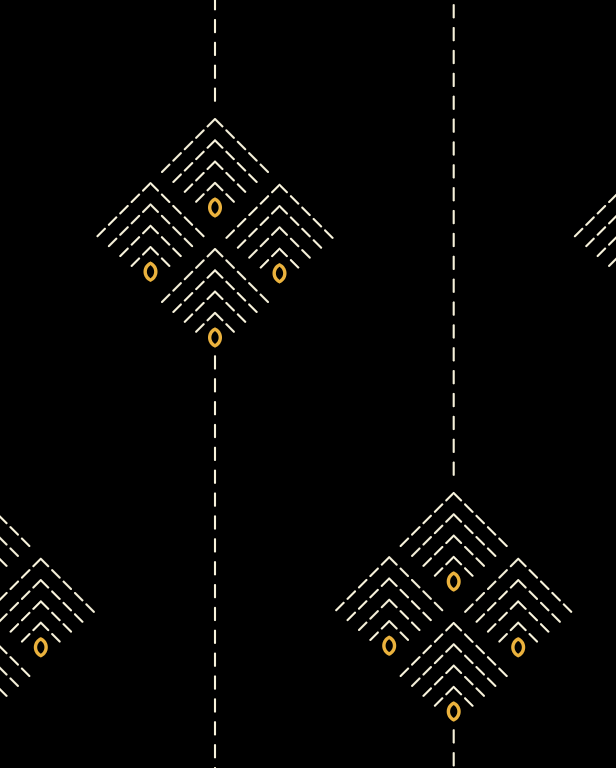
A WebGL 1 fragment shader for this pattern:

```glsl
precision highp float;
// Half-drop repeat of dashed chevron diamonds with golden eyes, joined by dashed vertical threads.

uniform vec2 u_resolution;

// Lengths are in design units: the canvas is UNITS tall.
#define UNITS 768.0
#define COLUMN_STEP 238.7
#define ROW_STEP 748.0
#define FIRST_APEX vec2(215.0, 119.0)
#define CHEVRON_GAP 21.3
#define ARM_DASH vec2(11.4, 7.4)
#define THREAD_DASH vec2(22.87, 12.2)
#define STROKE 2.1
#define EYE_STROKE 3.4
#define CREAM vec3(0.97, 0.95, 0.86)
#define GOLD vec3(0.92, 0.70, 0.24)

// Distance to a row of dashes along x; dash = (period, length).
float dashRow(vec2 p, vec2 dash, float lastIndex) {
    float gap = dash.x - dash.y;
    float index = clamp(floor((p.x + 0.5 * gap) / dash.x), 0.0, lastIndex);
    float centre = index * dash.x + 0.5 * dash.y;
    float along = max(abs(p.x - centre) - 0.5 * dash.y, 0.0);
    return length(vec2(along, p.y));
}

// Four nested chevrons, each one dash shorter than the one above.
float chevrons(vec2 p) {
    float nearest = UNITS;
    for (int i = 0; i < 4; i++) {
        float k = float(i);
        vec2 q = vec2(abs(p.x), p.y - k * CHEVRON_GAP);
        vec2 arm = vec2(q.x + q.y, q.y - q.x) * 0.70711;
        nearest = min(nearest, dashRow(arm, ARM_DASH * 1.41421, 4.0 - k));
    }
    return nearest - 0.5 * STROKE;
}

// Outline of a pointed oval, from two overlapping circles.
float eye(vec2 p) {
    float lens = length(vec2(abs(p.x) + 3.85, p.y)) - 9.15;
    return abs(lens) - 0.5 * EYE_STROKE;
}

// x: cream distance, y: gold distance, for one quarter of the motif.
vec2 quarter(vec2 p) {
    return vec2(chevrons(p), eye(p - vec2(0.0, 88.5)));
}

float coverage(float d, float pixel) {
    return clamp(0.5 - d / pixel, 0.0, 1.0);
}

void main() {
    float pixel = UNITS / u_resolution.y;
    vec2 p = vec2(gl_FragCoord.x, u_resolution.y - gl_FragCoord.y) * pixel - FIRST_APEX;

    // Half-drop cell, with its origin at the top apex and y pointing down.
    float column = floor(p.x / COLUMN_STEP + 0.5);
    p.x -= column * COLUMN_STEP;
    p.y = mod(p.y - column * 0.5 * ROW_STEP + 10.0, ROW_STEP) - 10.0;

    // Four quarters set in a diamond; the right one hangs slightly lower.
    float side = step(0.0, p.x);
    vec2 flank = vec2(mix(-64.5, 64.5, side), mix(64.2, 65.8, side));
    vec2 d = quarter(p);
    d = min(d, quarter(p - flank));
    d = min(d, quarter(p - vec2(0.0, 130.0)));

    // Thread from the lowest eye down to the next motif.
    float thread = dashRow(vec2(p.y - 237.3, p.x), THREAD_DASH, 21.0) - 0.5 * STROKE;
    d.x = min(d.x, thread);

    vec3 color = CREAM * coverage(d.x, pixel);
    color = mix(color, GOLD, coverage(d.y, pixel));
    gl_FragColor = vec4(color, 1.0);
}
```
